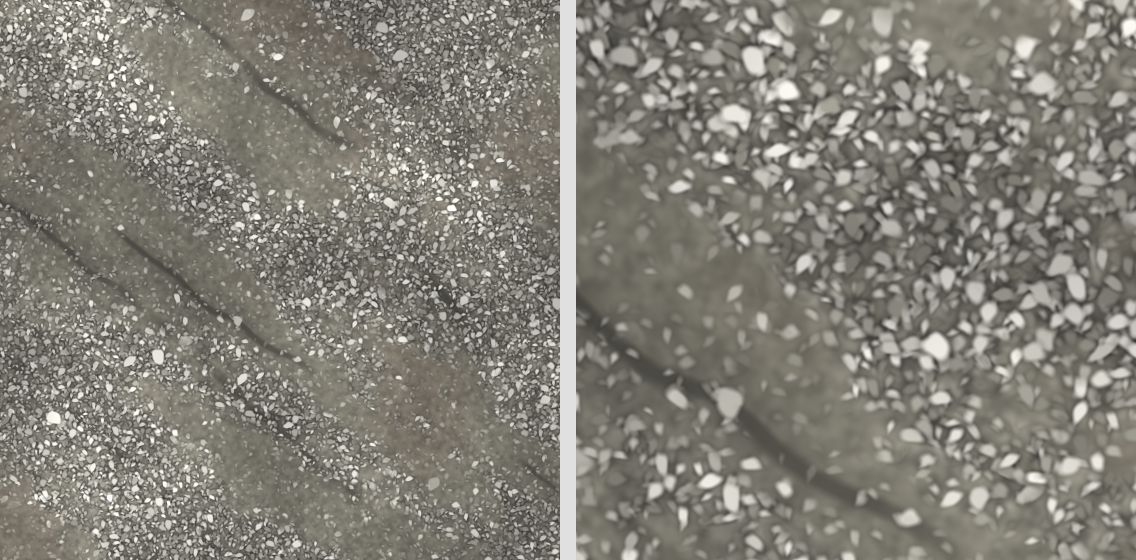
Left: the whole. Right: its middle third, enlarged.
Write a WebGL 2 fragment shader that draws this texture.

```glsl
#version 300 es
precision highp float;
// Trodden earth strewn with pale gravel in slanting bands, cut by thin dark furrows.

uniform vec2 u_resolution;
out vec4 fragColor;

const vec3 SOIL = vec3(0.485, 0.474, 0.428);
const vec3 WARM_SOIL = vec3(0.49, 0.46, 0.415);
const vec3 GAP = vec3(0.485, 0.477, 0.44);
const vec3 FURROW = vec3(0.30, 0.295, 0.27);
const vec3 STONE_DULL = vec3(0.53, 0.52, 0.48);
const vec3 STONE_PALE = vec3(0.95, 0.94, 0.91);
const float BAND_ANGLE = -0.67;               // radians, falling to the right
const vec2 BAND_SCALE = vec2(1.6, 9.0);       // along, across
const vec2 FURROW_SCALE = vec2(1.7, 9.0);
const vec2 GRAVEL_RANGE = vec2(0.36, 0.59);   // noise levels from bare to full
const float EDGE = 0.0020;                    // softness of grain outlines
const float SHADOW = 0.18;                    // darkening around grains
const float MOTTLE = 0.75;                    // contrast of the unresolved grit
const float SHADING = 0.85;                   // broad light and dark variation

float hash(vec2 p) {
    return fract(sin(dot(p, vec2(127.1, 311.7))) * 43758.5);
}

float noise(vec2 p) {
    vec2 i = floor(p), f = fract(p);
    f = f * f * (3.0 - 2.0 * f);
    float low = mix(hash(i), hash(i + vec2(1, 0)), f.x);
    float high = mix(hash(i + vec2(0, 1)), hash(i + vec2(1, 1)), f.x);
    return mix(low, high, f.y);
}

float fbm(vec2 p) {
    float sum = 0.0, weight = 0.533;
    for (int i = 0; i < 4; i++) {
        sum += weight * noise(p);
        p = p * 2.03 + vec2(17.3, 9.1);
        weight *= 0.5;
    }
    return sum;
}

// Coordinates of p along and across the direction a.
vec2 turned(vec2 p, float a) {
    vec2 dir = vec2(cos(a), sin(a));
    return vec2(dot(p, dir), dot(p, vec2(-dir.y, dir.x)));
}

// Lays one size of scattered grains over the ground.
vec3 addGrains(vec3 ground, vec2 p, float cells, vec2 radii, float density,
               vec2 tones, float shadow, float seed) {
    vec2 g = p * cells;
    vec2 home = floor(g);
    float soft = max(EDGE, 0.8 / u_resolution.y) * cells;
    for (int y = -1; y <= 1; y++) {
        for (int x = -1; x <= 1; x++) {
            vec2 cell = home + vec2(x, y);
            vec2 key = cell + seed * 13.7;
            float chance = hash(key);
            if (density < chance - 0.06) continue;
            float present = smoothstep(chance - 0.06, chance + 0.06, density);

            // Rounded, slightly lumpy ellipse
            vec2 jitter = vec2(hash(key + 3.1), hash(key + 7.7)) - 0.5;
            float turn = 6.283 * hash(key + 11.3);
            vec2 q = turned(g - cell - 0.5 - 0.95 * jitter, turn);
            q *= vec2(0.8, mix(0.95, 1.6, hash(key + 17.9)));
            float bearing = atan(q.y, q.x + 1e-5);
            float lumps = 1.0 + 0.07 * sin(3.0 * bearing + turn)
                              + 0.05 * sin(4.0 * bearing - 2.0 * turn);
            float radius = mix(radii.x, radii.y, pow(hash(key + 23.3), 1.5));
            float d = length(q) * lumps - radius;

            float halo = 1.0 - smoothstep(0.0, 2.5 * soft, d);
            float cover = present * (1.0 - smoothstep(-soft, soft, d));
            float tone = mix(tones.x, tones.y, hash(key + 29.7));
            vec3 stone = mix(STONE_DULL, STONE_PALE, tone);
            ground *= 1.0 - shadow * halo * present * (1.0 - cover);
            ground = mix(ground, stone, cover);
        }
    }
    return ground;
}

void main() {
    vec2 p = gl_FragCoord.xy / u_resolution.y;
    vec2 wobble = 0.014 * (vec2(noise(p * 19.0), noise(p * 19.0 + 40.0)) - 0.5);
    vec2 along = turned(p + wobble, BAND_ANGLE);

    // Gravel cover: long bands broken by patches, streaks and small clumps
    float bands = fbm(along * BAND_SCALE + 8.3);
    float patches = fbm(p * 5.0 + 31.0);
    float clumps = noise(p * 38.0 + 12.0) - 0.5;
    float streaks = noise(along * vec2(9.0, 30.0) + 45.0) - 0.5;
    float gravel = smoothstep(GRAVEL_RANGE.x, GRAVEL_RANGE.y,
                              mix(patches, bands, 0.7) + 0.11 * clumps + 0.09 * streaks);

    // Soil with warm stains and unresolved grit
    float stain = smoothstep(0.5, 0.8, noise(p * 4.0 + 52.0));
    vec3 color = mix(mix(SOIL, WARM_SOIL, stain), GAP, gravel);
    float grit = 0.6 * noise(p * 115.0) + 0.4 * noise(turned(p, 0.5) * 190.0 + 5.0) - 0.5;
    color *= 1.0 + MOTTLE * mix(0.42, 1.0, gravel) * grit;

    // Furrows along the bands
    float ridge = abs(noise(along * FURROW_SCALE + 71.0) - 0.5);
    float stretch = smoothstep(0.43, 0.70, fbm(along * vec2(3.0, 6.0) + 19.0) + 0.15 * clumps);
    float furrow = stretch * (0.6 * (1.0 - smoothstep(0.01, 0.05, ridge))
                            + 0.3 * (1.0 - smoothstep(0.0, 0.3, ridge)));
    color = mix(color, FURROW, furrow);

    // Grains from grit to pebbles
    float clear = 1.0 - 0.5 * furrow;
    float shadow = SHADOW * mix(0.15, 1.0, gravel);
    color = addGrains(color, p, 140.0, vec2(0.25, 0.52), clear * mix(0.22, 0.85, gravel),
                      mix(vec2(-0.1, 0.35), vec2(-0.25, 0.95), gravel), shadow, 1.0);
    color = addGrains(color, p, 85.0, vec2(0.20, 0.46), clear * mix(0.04, 0.66, gravel),
                      vec2(-0.05, 1.0), shadow, 2.0);
    color = addGrains(color, p, 44.0, vec2(0.15, 0.31), clear * mix(0.03, 0.30, gravel),
                      vec2(0.45, 1.0), shadow, 3.0);
    color = addGrains(color, p, 17.0, vec2(0.11, 0.19), mix(0.04, 0.14, gravel),
                      vec2(0.65, 1.0), shadow, 4.0);

    // Broad shading over soil and stones
    float light = mix(fbm(along * vec2(2.0, 6.0) + 63.0), fbm(p * 6.0 + 83.0), 0.5) - 0.5;
    color *= 1.02 + SHADING * light;

    fragColor = vec4(clamp(color, 0.0, 1.0), 1.0);
}
```
